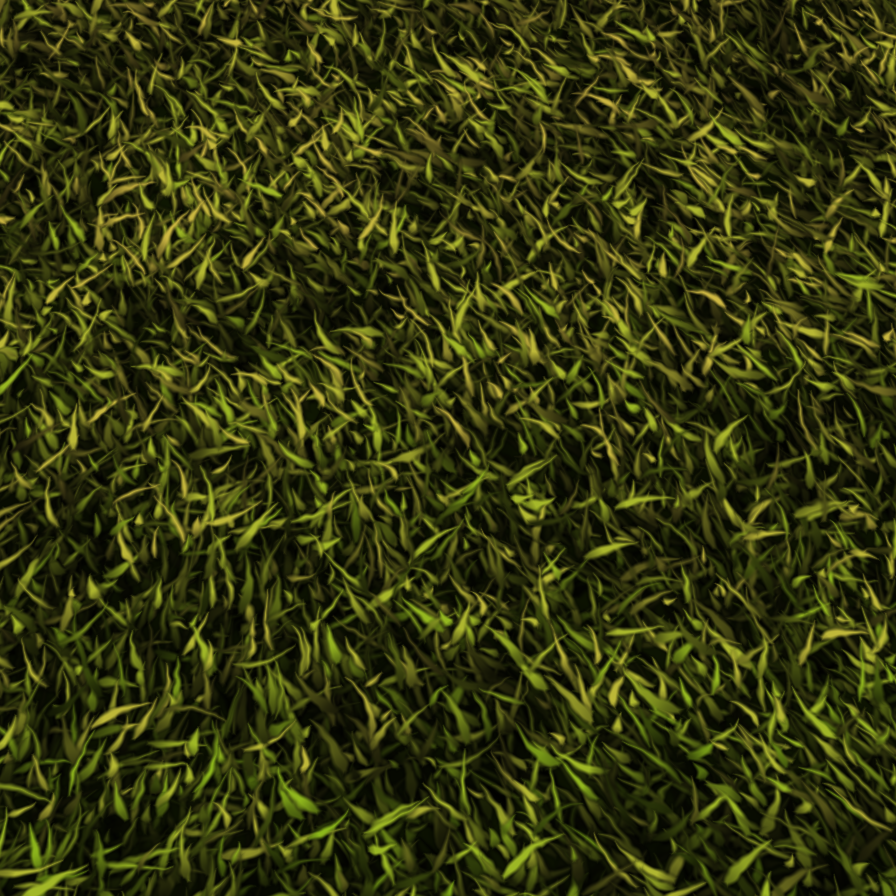
Reproduce this texture procedurally as a WebGL 2 fragment shader.

```glsl
#version 300 es
precision highp float;

uniform vec2 u_resolution;
out vec4 fragColor;

vec4 hash4(vec2 p) {
    return fract(sin(dot(p, vec2(127.1, 311.7))) * vec4(43758.5, 22578.1, 19642.3, 31415.9));
}

float valueNoise(vec2 p) {
    vec2 cell = floor(p);
    vec2 f = fract(p);
    f = f * f * (3.0 - 2.0 * f);
    float low = mix(hash4(cell).x, hash4(cell + vec2(1.0, 0.0)).x, f.x);
    float high = mix(hash4(cell + vec2(0.0, 1.0)).x, hash4(cell + vec2(1.0)).x, f.x);
    return mix(low, high, f.y);
}

// Signed distance to a bent, tapered blade centred at the origin.
// Returns the distance and the position from base (0) to tip (1).
vec2 blade(vec2 p, float angle, float halfLength, float halfWidth, float bend) {
    vec2 axis = vec2(cos(angle), sin(angle));
    float along = dot(p, axis) / halfLength;
    float across = dot(p, vec2(-axis.y, axis.x));
    across += bend * halfLength * (along * along - 0.3);
    float u = clamp(along * 0.5 + 0.5, 0.0, 1.0);
    float width = halfWidth * 1.25 * sqrt(1.0 - u) * (1.0 - 0.4 * u) * smoothstep(-0.15, 0.25, u) - 0.0006;
    return vec2(max(abs(across) - width, (abs(along) - 1.0) * halfLength), u);
}

void main() {
    vec2 uv = gl_FragCoord.xy / u_resolution.y;

    // Ground recedes upwards, so blades shrink towards the top
    float recede = 1.0 + 0.6 * uv.y;
    vec2 ground = vec2((uv.x - 0.5) * recede, uv.y + 0.3 * uv.y * uv.y);
    float soft = max(0.0030, 0.8 / u_resolution.y) * mix(1.0, recede, 0.7);

    // Small wobble makes the outlines irregular
    ground += 0.0035 * (vec2(valueNoise(ground * 90.0), valueNoise(ground * 90.0 + 37.0)) - 0.5);

    // Broad lit and shaded tufts
    float clump = 0.25 + 0.5 * valueNoise(ground * 5.0 + 11.0) + 0.65 * valueNoise(ground * 14.0 + 3.0)
        + 0.4 * valueNoise(ground * 30.0 + 23.0);
    vec3 color = vec3(0.04, 0.06, 0.005) * clump;

    // Layers of blades, from the shaded bottom to the lit top
    const int LAYERS = 12;
    const float CELL = 0.045;
    for (int i = 0; i < LAYERS; i++) {
        float height = float(i + 1) / float(LAYERS);
        vec2 grid = ground / CELL + float(i) * vec2(0.37, 0.71);
        vec2 home = floor(grid);

        for (int k = 0; k < 9; k++) {
            vec2 cell = home + vec2(k % 3 - 1, k / 3 - 1);
            vec4 place = hash4(cell + float(i) * 17.3);
            vec4 look = hash4(cell + float(i) * 17.3 + 71.9);

            // Most blades lean left, some cross them at a shallow angle
            vec2 offset = (grid - cell - place.xy) * CELL;
            float lean = valueNoise(cell * 0.22 + 5.0) - 0.5;
            float angle = 1.85 + 0.5 * uv.y + 1.2 * lean + 1.1 * (place.z - 0.5);
            angle -= 1.4 * step(0.74, look.y);
            float halfLength = mix(0.007, 0.043, place.w);
            float halfWidth = mix(0.0034, 0.0080, look.x * look.x);
            vec2 hit = blade(offset, angle, halfLength, halfWidth, 0.5 * (fract(look.y * 7.0) - 0.5));

            // Yellow straw to green, brightest past the middle
            float hue = clamp(0.75 * look.z + 0.4 * uv.y, 0.0, 1.0) * mix(0.5, 1.0, height);
            vec3 tint = mix(vec3(0.74, 1.0, 0.13), vec3(1.12, 1.0, 0.36), hue);
            float light = 0.98 * pow(height, 1.5) * mix(0.2, 1.0, look.w);
            light *= clump * mix(0.85, 1.12, hue) * mix(0.6, 1.0, smoothstep(0.0, 0.5, hit.y));

            // Contact shadow, then the blade itself
            color *= 1.0 - 0.24 * smoothstep(0.006, 0.0, hit.x);
            color = mix(color, tint * min(light, 0.72), smoothstep(soft, -soft, hit.x));
        }
    }

    fragColor = vec4(color, 1.0);
}
```
